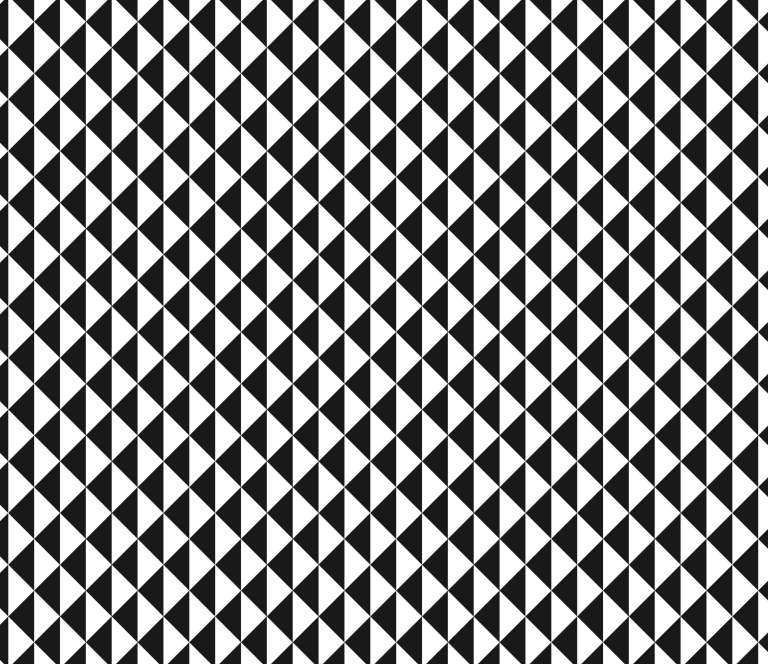
Reproduce this pattern procedurally as a Shadertoy shader.

```glsl
// Columns of stacked right-angled triangles, dark ones pointing left and
// white ones pointing right, each column shifted by half a triangle.
// A signed distance to the triangle edges gives the smoothed two-tone fill.

const float COLUMNS = 29.7;                  // triangle columns across the canvas
const vec2  CENTRE  = vec2(13.53, 0.0);      // lattice position of the canvas centre
const float EDGE_WIDTH = 1.1;                // smoothing width in pixels
const vec3  DARK  = vec3(0.098, 0.097, 0.097);
const vec3  LIGHT = vec3(1.0);

// Signed distance, in column widths: positive inside the dark triangles.
float triangleDistance(vec2 p) {
    float column = floor(p.x);
    float across = p.x - column;

    // Height above or below the nearest apex: 0 at the apex, 1 at the corners.
    float rise = abs(mod(p.y + column + 1.0, 2.0) - 1.0);

    // Slanted sides divide the column; its straight borders close the shapes.
    float slant = (across - rise) * inversesqrt(2.0);
    return slant > 0.0 ? min(slant, 1.0 - across) : max(slant, -across);
}

void mainImage(out vec4 fragColor, in vec2 fragCoord) {
    float pixel = COLUMNS / iResolution.x;
    vec2 p = (fragCoord - 0.5 * iResolution.xy) * pixel + CENTRE;

    float coverage = clamp(0.5 + triangleDistance(p) / (EDGE_WIDTH * pixel), 0.0, 1.0);
    fragColor = vec4(mix(LIGHT, DARK, coverage), 1.0);
}
```
